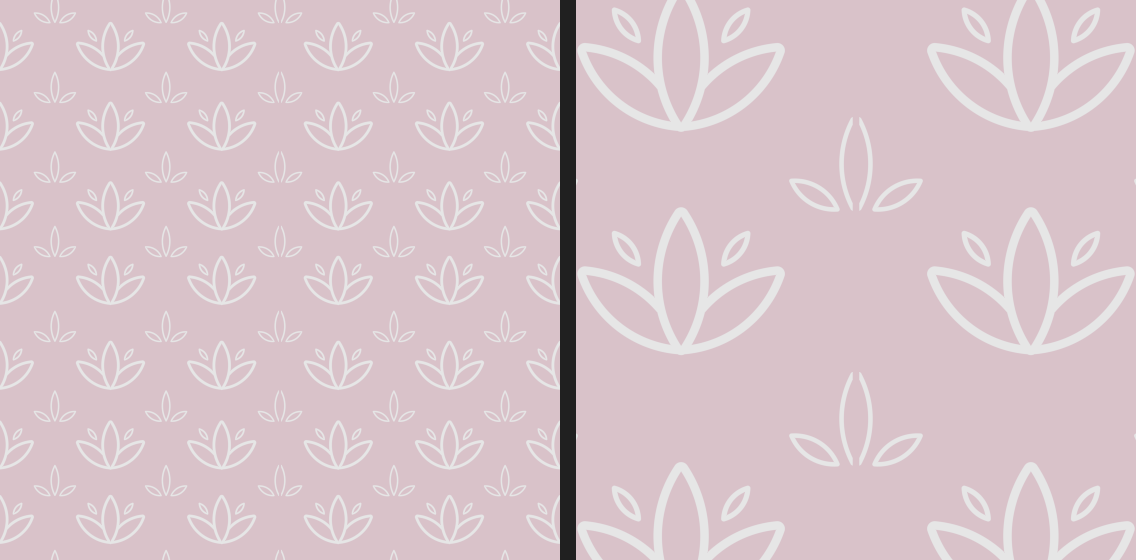
Left, the full canvas; right, a detail of the centre.
This pattern is drawn by a three.js fragment shader. Its source:

```glsl
// Outlined lotus flowers alternating with small three-leaf sprigs on dusty pink.
#define GRID 768.0         // design units across the canvas
#define COLUMN 152.5       // column spacing
#define ROW 109.3          // row spacing
#define RAISE 7.2          // lift of every third row
#define SEAM 3.7           // half of the extra gap at the mirror axis
#define LOTUS_STROKE 3.9
#define BUD_STROKE 2.4
#define SPRIG_STROKE 2.1
#define ROUNDING 1.5       // softening of the lotus petal tips
#define GROUND vec3(0.85, 0.76, 0.79)
#define LINE vec3(0.90, 0.90, 0.90)

varying vec2 vUv;

// Signed distance to a pointed petal from a to b with the given half width
float petal(vec2 p, vec2 a, vec2 b, float halfWidth) {
  float halfLength = 0.5 * length(b - a);
  vec2 axis = (b - a) / (2.0 * halfLength);
  vec2 c = p - 0.5 * (a + b);
  vec2 q = abs(vec2(dot(c, vec2(axis.y, -axis.x)), dot(c, axis)));
  float d = 0.5 * (halfLength * halfLength - halfWidth * halfWidth) / halfWidth;
  return halfLength * q.x < d * (q.y - halfLength)
    ? length(q - vec2(0.0, halfLength))
    : length(q + vec2(d, 0.0)) - (d + halfWidth);
}

float outline(float d, float stroke) {
  return abs(d) - 0.5 * stroke;
}

// Lotus: the middle petal overlaps the side petals, with a bud on each side
float lotus(vec2 p) {
  p.x = abs(p.x);
  float middle = petal(p, vec2(0.0, 2.8), vec2(0.0, 63.5), 9.2) - ROUNDING;
  float side = petal(p, vec2(1.5, 3.2), vec2(44.0, 36.5), 8.0) - ROUNDING;
  float bud = petal(p, vec2(19.5, 41.0), vec2(30.5, 55.0), 2.9);
  float d = max(outline(side, LOTUS_STROKE), -middle);
  d = min(d, outline(middle, LOTUS_STROKE));
  return min(d, outline(bud, BUD_STROKE));
}

// Sprig: a slim upright leaf between two low leaves
float sprig(vec2 p) {
  p.x = abs(p.x);
  float upright = petal(p, vec2(0.0, 2.5), vec2(0.0, 43.0), 5.1);
  float low = petal(p, vec2(7.0, 2.0), vec2(28.0, 15.0), 4.0);
  return outline(min(upright, low), SPRIG_STROKE);
}

// Height above the foot of the current row, every third row being raised
float rowHeight(float depth, float firstFoot, float headroom) {
  float row = floor((depth - firstFoot + headroom) / ROW);
  float raised = row > 0.5 && mod(row, 3.0) < 0.5 ? RAISE : 0.0;
  return firstFoot + ROW * row - raised - depth;
}

void main() {
  float depth = (1.0 - vUv.y) * GRID;
  float fromAxis = abs(vUv.x - 0.5) * GRID;
  float across = fromAxis - SEAM;

  // Lotus columns
  float lotusX = mod(across, COLUMN) - 0.5 * COLUMN;
  float d = lotus(vec2(lotusX, rowHeight(depth, 97.0, 87.0)));

  // Sprig columns; the one on the mirror axis is split in two
  float column = floor(across / COLUMN + 0.5);
  bool split = column < 0.5;
  float sprigX = split ? fromAxis - 1.5 : across - COLUMN * column;
  float sprigD = sprig(vec2(sprigX, rowHeight(depth, 33.0, 64.0)));
  if (split) sprigD = max(sprigD, -sprigX);
  d = min(d, sprigD);

  float edge = 0.7 * fwidth(vUv.y) * GRID;
  float ink = 1.0 - smoothstep(-edge, edge, d);
  gl_FragColor = vec4(mix(GROUND, LINE, ink), 1.0);
}
```
